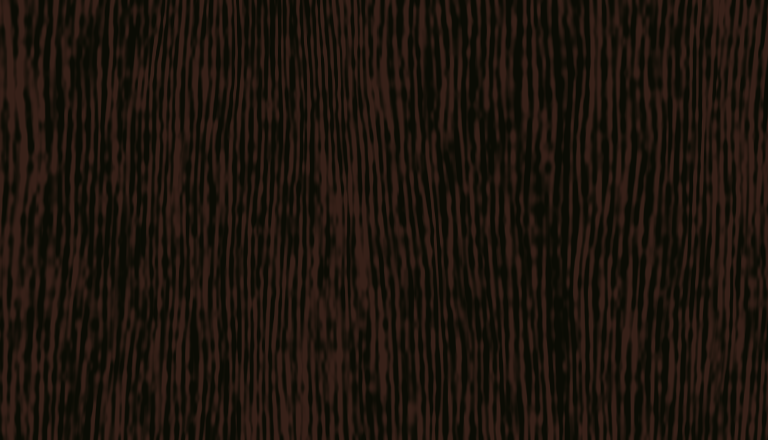
Give the GLSL for this texture, as a Shadertoy shader.

```glsl
const vec3 PORE_COLOR = vec3(0.038, 0.043, 0.014);
const vec3 WOOD_COLOR = vec3(0.212, 0.124, 0.094);

const float STRIPE_FREQ = 55.0;               // stripes per canvas height
const vec2 FIBRE_SCALE = vec2(62.0, 5.0);     // long cells along the trunk
const vec2 GRAIN_SCALE = vec2(135.0, 42.0);   // ragged fine fibres
const vec2 BROAD_SCALE = vec2(8.0, 1.3);      // slow shifts of tone
const float LEAN = 0.05;
const float LEAN_FREQ = 4.7;
const float LEAN_START = 0.62;
const float SEAM_X = 1.28;
const float SEAM_WIDTH = 0.022;
const float TONE_LOW = -0.60;
const float TONE_HIGH = 0.58;
const float TAU = 6.2831853;

vec2 hash2(vec2 p) {
    vec3 q = fract(vec3(p.xyx) * vec3(0.1031, 0.1030, 0.0973));
    q += dot(q, q.yzx + 33.33);
    return fract((q.xx + q.yz) * q.zy);
}

float valueNoise(vec2 p) {
    vec2 cell = floor(p);
    vec2 f = fract(p);
    f = f * f * (3.0 - 2.0 * f);
    float low = mix(hash2(cell).x, hash2(cell + vec2(1.0, 0.0)).x, f.x);
    float high = mix(hash2(cell + vec2(0.0, 1.0)).x, hash2(cell + 1.0).x, f.x);
    return mix(low, high, f.y);
}

// Distance to the nearest scattered cell centre
float cellular(vec2 p) {
    vec2 cell = floor(p);
    float nearest = 4.0;
    for (int j = -1; j <= 1; j++) {
        for (int i = -1; i <= 1; i++) {
            vec2 neighbour = cell + vec2(i, j);
            vec2 offset = neighbour + hash2(neighbour) - p;
            nearest = min(nearest, dot(offset, offset));
        }
    }
    return sqrt(nearest);
}

// Leaning, gently wavy growth lines
vec2 bendGrain(vec2 p) {
    float lean = LEAN * sin(LEAN_FREQ * (p.x - LEAN_START));
    p.x += lean * p.y;
    p.x += 0.004 * sin(7.0 * p.y + 9.0 * p.x);
    p.x += 0.0015 * sin(19.0 * p.y - 23.0 * p.x);
    return p;
}

float woodTone(vec2 p) {
    vec2 g = bendGrain(p);
    float broad = valueNoise(g * BROAD_SCALE + 17.0);

    // Growth stripes with uneven spacing and strength
    float phase = g.x * STRIPE_FREQ + 1.7 * broad;
    phase += 0.6 * valueNoise(g * vec2(38.0, 6.0) + 51.0);
    float strength = mix(0.25, 0.65, valueNoise(g * vec2(25.0, 2.5) + 83.0));
    float stripes = strength * sin(TAU * phase);

    // Dark vessels and ragged edges
    float vessels = 1.15 * (cellular(g * FIBRE_SCALE + 7.0) - 0.48);
    float grain = 0.9 * (valueNoise(g * GRAIN_SCALE + 29.0) - 0.5);

    float seamOffset = (g.x - SEAM_X) / SEAM_WIDTH;
    float seam = 0.35 * exp(-seamOffset * seamOffset);
    return stripes + vessels + grain + 0.5 * (broad - 0.5) - seam;
}

void mainImage(out vec4 fragColor, in vec2 fragCoord) {
    vec2 p = fragCoord / iResolution.y;
    float tone = smoothstep(TONE_LOW, TONE_HIGH, woodTone(p));
    fragColor = vec4(mix(PORE_COLOR, WOOD_COLOR, tone), 1.0);
}
```
